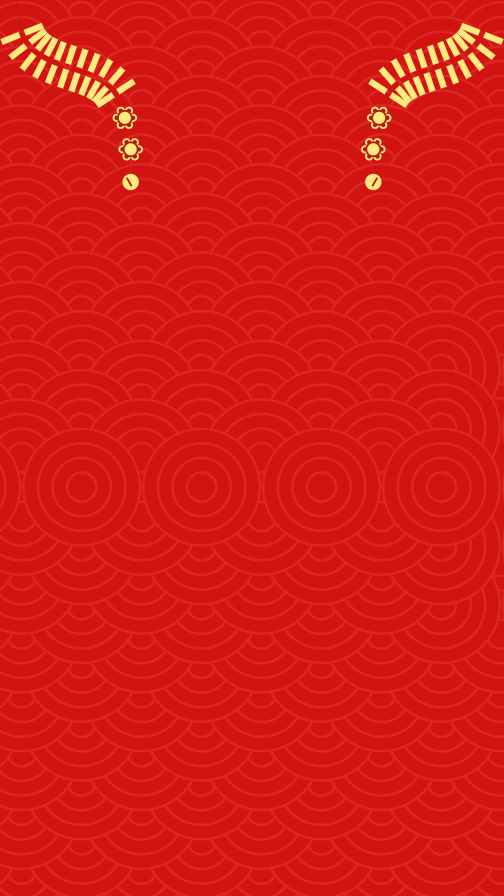
Give the GLSL for this background, as a Shadertoy shader.

```glsl
const float SPAN = 432.0;              // canvas width in layout units
const vec3 BASE_RED = vec3(0.82, 0.08, 0.07);
const vec3 LINE_RED = vec3(0.86, 0.15, 0.13);
const vec3 DARK_RED = vec3(0.70, 0.10, 0.07);
const vec3 GOLD = vec3(1.0, 0.92, 0.49);

const vec2 WAVE_CENTER = vec2(70.0, 417.5);
const float COLUMN_STEP = 102.8;
const float ROW_STEP = 25.2;
const float RING_STEP = 12.5;
const float RING_HALF = 1.1;
const float DISC_RADIUS = 4.0 * RING_STEP + RING_HALF;
const float RIGHT_LIMIT = 400.0;       // short rows stop before this x
const float SHORT_ROWS = 3.0;

const int CRACKERS = 11;
const vec2 CURVE_A = vec2(19.0, 29.0);
const vec2 CURVE_B = vec2(32.0, 62.0);
const vec2 CURVE_C = vec2(82.0, 54.0);
const vec2 CURVE_D = vec2(99.0, 80.0);
const vec2 STRING_TOP = vec2(14.0, 0.0);
const vec2 CRACKER_HALF = vec2(2.7, 8.3);
const float CRACKER_OFFSET = 10.7;
const vec2 FLOWER_HIGH = vec2(107.0, 101.0);
const vec2 FLOWER_LOW = vec2(112.0, 128.0);
const vec2 BELL = vec2(112.0, 156.0);
const float BELL_RADIUS = 7.0;

float cover(float d) {
    return clamp(0.5 - d * iResolution.x / SPAN, 0.0, 1.0);
}

float segment(vec2 p, vec2 a, vec2 b) {
    vec2 ab = b - a;
    return length(p - a - ab * clamp(dot(p - a, ab) / dot(ab, ab), 0.0, 1.0));
}

float box(vec2 p, vec2 halfSize) {
    vec2 q = abs(p) - halfSize;
    return length(max(q, 0.0)) + min(max(q.x, q.y), 0.0);
}

// Overlapping ringed discs, stacked outward from the central row
float waves(vec2 p) {
    float height = abs(p.y - WAVE_CENTER.y);
    float nearest = max(0.0, ceil((height - DISC_RADIUS) / ROW_STEP));
    float ink = 0.0;
    for (int i = 4; i >= 0; i--) {
        float row = nearest + float(i);
        float odd = mod(row, 2.0);
        float start = WAVE_CENTER.x + 0.5 * COLUMN_STEP * odd;
        float x = start + COLUMN_STEP * round((p.x - start) / COLUMN_STEP);
        if (odd > 0.5 && row <= SHORT_ROWS && x > RIGHT_LIMIT) continue;
        float r = length(vec2(p.x - x, height - row * ROW_STEP));
        float ring = max(1.0, round(r / RING_STEP)) * RING_STEP;
        ink = mix(ink, cover(abs(r - ring) - RING_HALF), cover(r - DISC_RADIUS));
    }
    return ink;
}

// Paired bars set square to a cubic curve
float crackers(vec2 p) {
    float d = SPAN;
    for (int i = 0; i < CRACKERS; i++) {
        float t = float(i) / float(CRACKERS - 1);
        float s = 1.0 - t;
        vec2 spot = s * s * s * CURVE_A + 3.0 * s * s * t * CURVE_B
                  + 3.0 * s * t * t * CURVE_C + t * t * t * CURVE_D;
        vec2 along = normalize(s * s * (CURVE_B - CURVE_A)
                   + 2.0 * s * t * (CURVE_C - CURVE_B) + t * t * (CURVE_D - CURVE_C));
        vec2 q = p - spot;
        vec2 local = vec2(dot(q, along), dot(q, vec2(-along.y, along.x)));
        local.y = abs(local.y) - CRACKER_OFFSET;
        d = min(d, box(local, CRACKER_HALF));
    }
    return d;
}

// Six outlined petals around a solid centre
vec3 flower(vec3 color, vec2 p) {
    float r = length(p);
    float sector = 6.2831853 / 6.0;
    float angle = mod(atan(p.y, p.x) + 0.5 * sector, sector) - 0.5 * sector;
    float petal = length(r * vec2(cos(angle), sin(angle)) - vec2(7.0, 0.0)) - 3.5;
    color = mix(color, DARK_RED, cover(min(petal, r - 7.0)));
    float rim = max(abs(petal + 0.8) - 0.8, 6.8 - r);
    return mix(color, GOLD, cover(min(rim, r - 5.2)));
}

void mainImage(out vec4 fragColor, in vec2 fragCoord) {
    vec2 p = vec2(fragCoord.x, iResolution.y - fragCoord.y) * SPAN / iResolution.x;
    vec3 color = mix(BASE_RED, LINE_RED, waves(p));

    // Mirrored hanging ornaments
    p.x = min(p.x, SPAN - p.x);
    color = mix(color, DARK_RED, 0.6 * cover(segment(p, STRING_TOP, CURVE_A) - 0.5));
    color = mix(color, GOLD, cover(crackers(p)));
    color = flower(color, p - FLOWER_HIGH);
    color = flower(color, p - FLOWER_LOW);

    // Bell with a slanted slot
    vec2 q = p - BELL;
    color = mix(color, GOLD, cover(length(q) - BELL_RADIUS));
    color = mix(color, DARK_RED, cover(segment(q, vec2(-3.0, -3.0), vec2(0.5, 3.0)) - 0.8));
    fragColor = vec4(color, 1.0);
}
```
